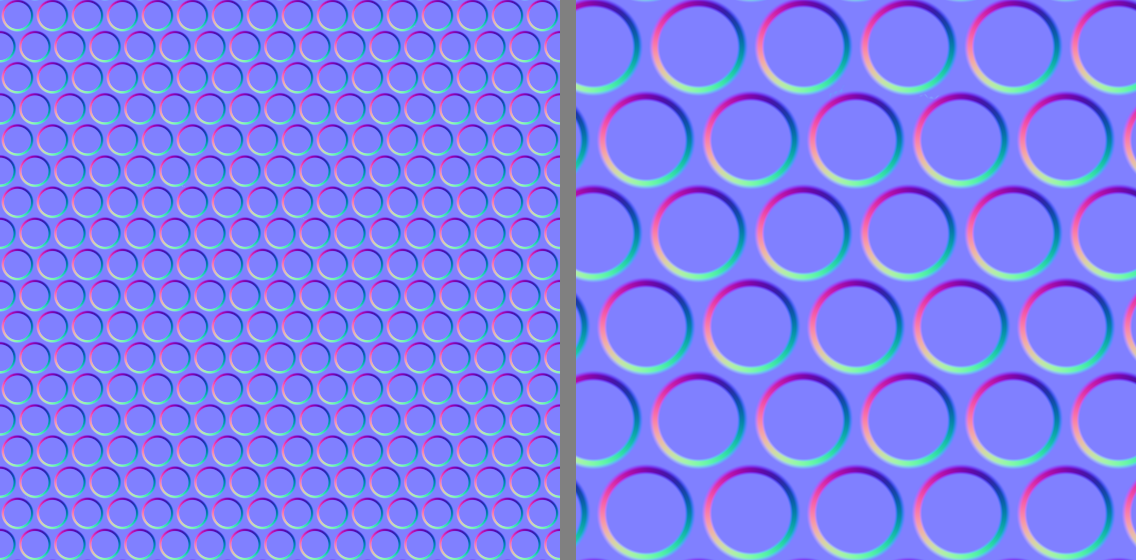
Left, the full canvas; right, a detail of the centre.
A WebGL 1 fragment shader for this texture map:

```glsl
precision highp float;
// Tileable normal map: staggered rows of round discs with bevelled rims and faint scratches.

uniform vec2 u_resolution;

// Layout: whole numbers of discs; ROWS is even so the stagger wraps.
const float COLUMNS = 16.0;
const float ROWS = 18.0;
const float ROW_PITCH = COLUMNS / ROWS;  // in column widths

// Rim profile: radii in column widths.
const float RIM_INNER = 0.365;
const float RIM_PEAK_START = 0.402;
const float RIM_PEAK_END = 0.422;
const float RIM_OUTER = 0.478;
const float RIM_TILT = 0.95;             // sine of the steepest slope

// Wear: sparse fine strokes on the ground between discs.
const float WEAR_CELLS = 32.0;
const float WEAR_CHANCE = 0.10;
const float WEAR_LENGTH = 0.24;          // half length, in wear cells
const float WEAR_WIDTH = 0.035;
const float WEAR_TILT = 0.22;

const float TAU = 6.2831853;

float hash(vec2 p) {
  vec3 q = fract(vec3(p.xyx) * 0.1031);
  q += dot(q, q.yzx + 33.33);
  return fract((q.x + q.y) * q.z);
}

// Vector from the nearest disc centre, in column widths.
vec2 fromNearestDisc(vec2 uv) {
  vec2 p = uv * vec2(COLUMNS, ROWS);
  float baseRow = floor(p.y);
  vec2 nearest = vec2(2.0);
  for (int i = -1; i <= 1; i++) {
    float row = baseRow + float(i);
    float shift = 0.5 * mod(row, 2.0);
    float dx = fract(p.x - shift + 0.5) - 0.5;
    float dy = (p.y - row - 0.5) * ROW_PITCH;
    vec2 offset = vec2(dx, dy);
    if (dot(offset, offset) < dot(nearest, nearest)) nearest = offset;
  }
  return nearest;
}

// Slope strength across the rim: crisp inside, soft outside.
float rimTilt(float radius) {
  float rise = smoothstep(RIM_INNER, RIM_PEAK_START, radius);
  float fall = 1.0 - smoothstep(RIM_PEAK_END, RIM_OUTER, radius);
  return RIM_TILT * rise * fall;
}

// One short wavy stroke in some cells; each stays inside its own cell.
vec2 wearTilt(vec2 uv) {
  vec2 p = uv * WEAR_CELLS;
  vec2 cell = mod(floor(p), WEAR_CELLS);
  float present = step(hash(cell + 7.0), WEAR_CHANCE);
  float angle = (hash(cell + 61.0) - 0.5) * 1.6;
  vec2 along = vec2(cos(angle), sin(angle));
  vec2 across = vec2(-along.y, along.x);
  vec2 jitter = vec2(hash(cell + 19.0), hash(cell + 43.0)) - 0.5;
  vec2 d = fract(p) - 0.5 - 0.25 * jitter;
  float t = dot(d, along);
  float wave = 0.025 * sin(t * 19.0 + TAU * jitter.x) + 0.012 * sin(t * 47.0);
  float side = dot(d, across) - wave;
  float width = max(WEAR_WIDTH, WEAR_CELLS / u_resolution.y);
  float stroke = 1.0 - smoothstep(0.0, width, abs(side));
  stroke *= 1.0 - smoothstep(0.5 * WEAR_LENGTH, WEAR_LENGTH, abs(t));
  float broken = 0.6 + 0.4 * sin(t * 60.0 + TAU * jitter.y);
  return across * WEAR_TILT * present * stroke * broken;
}

void main() {
  vec2 uv = gl_FragCoord.xy / u_resolution;
  vec2 offset = fromNearestDisc(uv);
  float radius = length(offset);

  // Rims slope towards each disc centre.
  vec2 tilt = -offset / max(radius, 0.001) * rimTilt(radius);

  // Scratches only mark the ground and outer rim edge.
  tilt += wearTilt(uv) * smoothstep(RIM_PEAK_END, RIM_OUTER, radius);

  vec3 normal = vec3(tilt, sqrt(max(0.0, 1.0 - dot(tilt, tilt))));
  gl_FragColor = vec4(0.5 + 0.5 * normal, 1.0);
}
```
